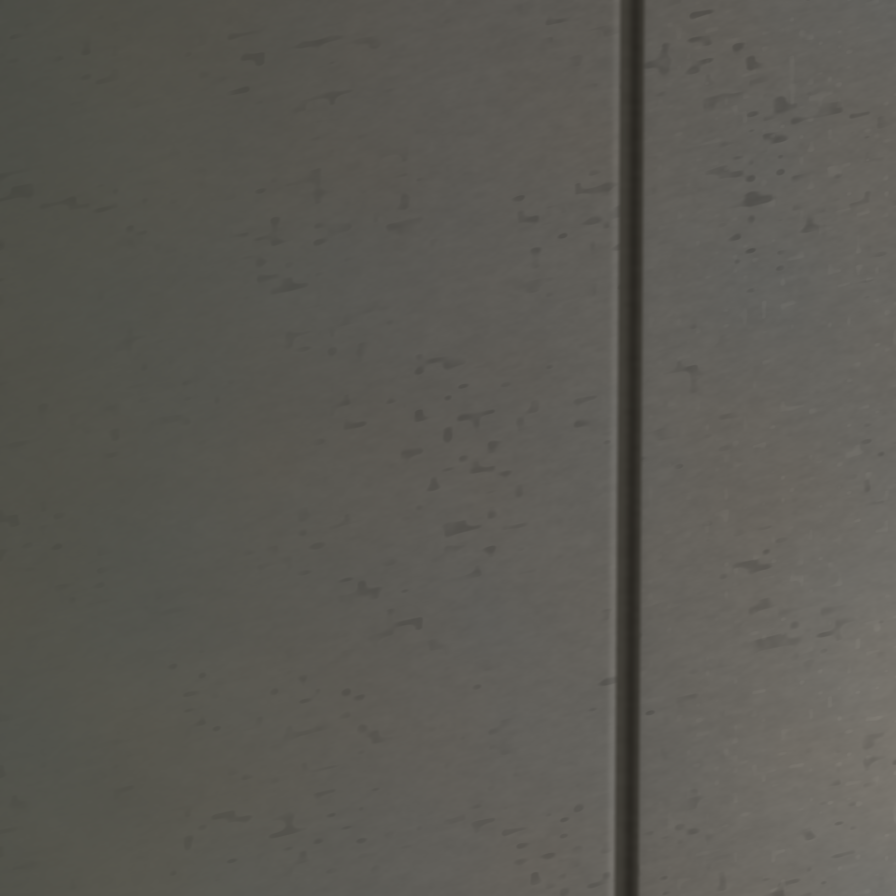
Write a WebGL 2 fragment shader that draws this texture.

```glsl
#version 300 es
precision highp float;
// Brushed grey metal panels, softly lit from the right, split by a dark vertical groove.

#define GROOVE_BOTTOM 0.6995
#define GROOVE_TOP 0.7060
#define GROOVE_HALF_WIDTH 0.0132
#define EDGE_SOFTNESS 0.0035
#define GRAIN_TILT 0.22
#define GRAIN_AMOUNT 0.030
#define SPECK_AMOUNT 0.055
#define MOTTLE_AMOUNT 0.014

uniform vec2 u_resolution;
out vec4 fragColor;

float hash(vec2 p) {
    vec3 q = fract(vec3(p.xyx) * 0.1031);
    q += dot(q, q.yzx + 33.33);
    return fract((q.x + q.y) * q.z);
}

float valueNoise(vec2 p) {
    vec2 cell = floor(p);
    vec2 f = fract(p);
    f = f * f * (3.0 - 2.0 * f);
    float low = mix(hash(cell), hash(cell + vec2(1, 0)), f.x);
    float high = mix(hash(cell + vec2(0, 1)), hash(cell + vec2(1, 1)), f.x);
    return mix(low, high, f.y);
}

float fbm(vec2 p) {
    float sum = 0.0, weight = 0.5;
    for (int i = 0; i < 4; i++) {
        sum += weight * valueNoise(p);
        p = mat2(1.6, 1.2, -1.2, 1.6) * p + 17.3;
        weight *= 0.5;
    }
    return sum / 0.9375;
}

// Broad light falloff of the two panels
float panelLight(vec2 uv, float grooveX) {
    float t = uv.x / grooveX;
    float left = mix(mix(0.322, 0.301, uv.y), mix(0.401, 0.366, uv.y), t);
    float s = clamp((uv.x - grooveX) / (1.0 - grooveX), 0.0, 1.0);
    float right = mix(mix(0.392, 0.368, uv.y), mix(0.428, 0.390, uv.y), s);
    vec2 toGlow = (uv - vec2(1.04, 0.19)) / vec2(0.19, 0.23);
    right += 0.045 * exp(-dot(toGlow, toGlow));
    return mix(left, right, step(grooveX, uv.x));
}

// Tilted grain, dark pits and pale flecks, stronger towards the light
float surfaceDetail(vec2 uv) {
    vec2 p = vec2(uv.x, uv.y - GRAIN_TILT * uv.x);
    float strength = mix(0.35, 1.0, smoothstep(0.0, 0.9, uv.x));
    float grain = fbm(p * vec2(58.0, 125.0)) - 0.5;
    float fine = valueNoise(p * vec2(160.0, 240.0) + 41.0) - 0.5;
    float pits = smoothstep(0.72, 0.93, valueNoise(p * vec2(62.0, 112.0) + 9.0));
    pits *= smoothstep(0.42, 0.68, fbm(uv * 13.0 + 5.0));
    float flecks = smoothstep(0.80, 0.98, valueNoise(p * vec2(95.0, 120.0) + 73.0));
    flecks *= smoothstep(0.55, 0.95, uv.x);
    float detail = GRAIN_AMOUNT * (grain + 0.35 * fine);
    return strength * (detail + SPECK_AMOUNT * (0.45 * flecks - pits));
}

void main() {
    vec2 uv = gl_FragCoord.xy / u_resolution;
    float grooveX = mix(GROOVE_BOTTOM, GROOVE_TOP, uv.y);
    float offset = uv.x - grooveX;

    // Metal surface
    float light = panelLight(uv, grooveX) + surfaceDetail(uv);
    light += MOTTLE_AMOUNT * (fbm(uv * vec2(7.0, 9.0)) - 0.5);
    vec3 tint = mix(vec3(1.0, 1.0, 0.905), vec3(1.0, 0.977, 0.925), smoothstep(0.0, 0.55, uv.x));
    float hue = fbm(uv * 6.0 + 31.0) - 0.5;
    tint += hue * vec3(0.035, -0.008, -0.045);
    vec3 color = light * tint;

    // Pale lip on the left and faint shade on the right of the groove
    float lip = (offset + GROOVE_HALF_WIDTH + 0.0045) / 0.0045;
    color += 0.045 * exp(-lip * lip) * mix(1.1, 0.75, uv.y);
    color *= 1.0 - 0.06 * exp(-max(offset - GROOVE_HALF_WIDTH, 0.0) / 0.006) * step(0.0, offset);

    // Groove with a darker core and a lighter left wall
    float across = offset / GROOVE_HALF_WIDTH;
    float core = exp(-pow((across - 0.25) / 0.55, 2.0));
    vec3 grooveColor = mix(vec3(0.255, 0.245, 0.220), vec3(0.170, 0.160, 0.140), core);
    grooveColor += 0.012 * (valueNoise(uv * vec2(90.0, 150.0)) - 0.5);
    float softness = max(EDGE_SOFTNESS, 1.0 / u_resolution.x);
    float inside = 1.0 - smoothstep(-softness, softness, abs(offset) - GROOVE_HALF_WIDTH);
    color = mix(color, grooveColor, inside);

    fragColor = vec4(color, 1.0);
}
```
